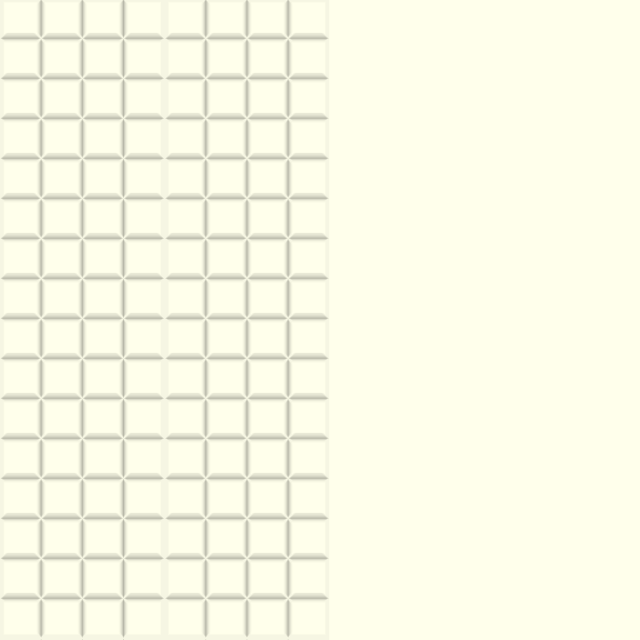
Give the GLSL for this pattern, as a three.js fragment shader.

```glsl
// A cream field whose left half is covered by square tiles with soft bevels.
// Each cell shades its nearest side by distance, mitred at the corners;
// every fourth vertical seam and the outer frame stay almost white.
varying vec2 vUv;

// Shade beside a vertical joint, fading softly to nothing.
float sideShade(float d) {
  float fade = max(1.0 - d / 0.14, 0.0);
  return 0.28 * fade * fade;
}

// Shade above a horizontal joint: a flat bevel with a crisp upper edge.
float ledgeShade(float d) {
  float fade = max(1.0 - d / 0.13, 0.0);
  float bevel = 1.0 - smoothstep(0.115, 0.155, d);
  return bevel * (0.085 + 0.19 * fade * fade);
}

// Shade below a horizontal joint, a short soft shadow.
float underShade(float d) {
  float fade = max(1.0 - d / 0.11, 0.0);
  return 0.27 * fade * fade;
}

void main() {
  // One unit is a row; columns are slightly wider than rows are tall.
  vec2 pitch = vec2(1.029, 1.0);
  vec2 grid = (vUv * 16.0 - vec2(0.0, 0.042)) / pitch;
  vec2 cell = floor(grid);
  vec2 low = fract(grid) * pitch;
  vec2 high = pitch - low;

  // Distance to the nearest joint on each axis, and that joint's index.
  vec2 d = min(low, high);
  vec2 joint = cell + step(high, low);

  // Pale trim round every tile.
  float shade = 0.034 * (1.0 - smoothstep(0.075, 0.125, min(d.x, d.y)));

  // Dark joints taper to points where they meet at the corners.
  float seam = step(0.5, mod(joint.x, 4.0));
  float frame = step(0.5, joint.y) * step(joint.y, 15.5);
  float vertical = sideShade(d.x) * smoothstep(-0.02, 0.08, d.y - d.x);
  float across = low.y < high.y ? ledgeShade(d.y) : underShade(d.y);
  float horizontal = across * smoothstep(-0.02, 0.08, d.x - d.y);
  shade = max(shade, max(vertical * seam, horizontal * frame));

  // The tiling stops after eight columns.
  shade *= 1.0 - smoothstep(7.985, 8.015, grid.x);

  vec3 cream = vec3(1.0, 1.0, 0.92);
  gl_FragColor = vec4(cream * (1.0 - shade), 1.0);
}
```
